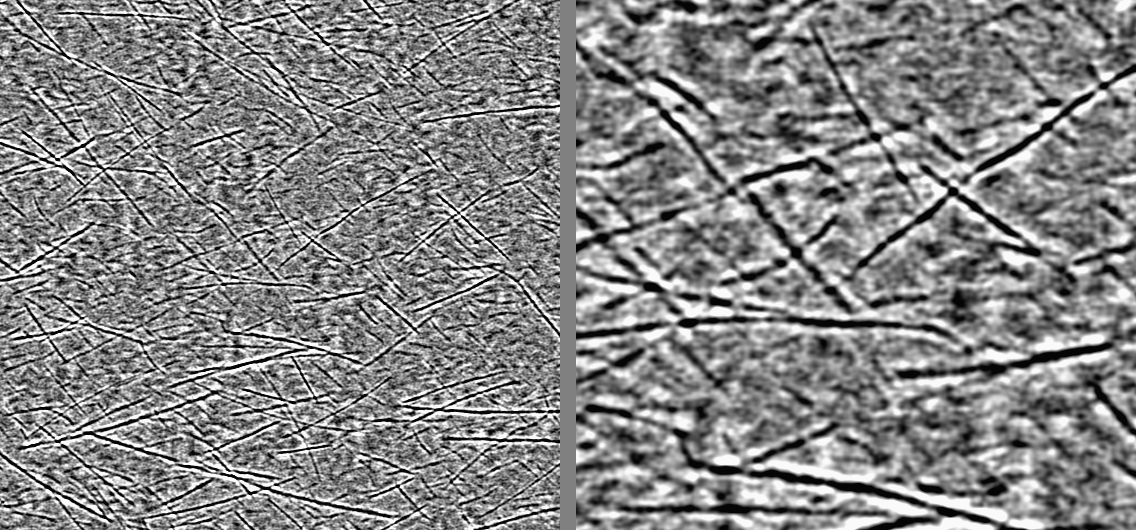
Left, the full canvas; right, a detail of the centre.
Write a WebGL 1 fragment shader that draws this texture map.

```glsl
precision highp float;
// Grey embossed fibre surface: wavy horizontal grain crossed by dark scratches with pale rims.
uniform vec2 u_resolution;

const int LONG_SCRATCHES = 125;
const float MID_GREY = 0.475;
const float SCRATCH_WIDTH = 0.0034;

// Sine-free hash giving two values in 0..1
vec2 hash2(vec2 p) {
  vec3 q = fract(vec3(p.xyx) * vec3(0.1031, 0.1030, 0.0973));
  q += dot(q, q.yzx + 33.33);
  return fract((q.xx + q.yz) * q.zy);
}

float cornerSlope(vec2 cell, vec2 offset, vec2 corner) {
  return dot(hash2(cell + corner + 71.0) * 2.0 - 1.0, offset - corner);
}

// Gradient noise, centred on zero
float noise(vec2 p) {
  vec2 cell = floor(p);
  vec2 f = p - cell;
  vec2 u = f * f * f * (f * (f * 6.0 - 15.0) + 10.0);
  float low = mix(cornerSlope(cell, f, vec2(0.0)), cornerSlope(cell, f, vec2(1.0, 0.0)), u.x);
  float high = mix(cornerSlope(cell, f, vec2(0.0, 1.0)), cornerSlope(cell, f, vec2(1.0)), u.x);
  return mix(low, high, u.y);
}

// Gently bent stroke: dark core, pale rims, tapered ends
float scratch(vec2 p, float angle, float halfLength, float bend, float width) {
  float c = cos(angle);
  float s = sin(angle);
  vec2 q = vec2(c * p.x + s * p.y, c * p.y - s * p.x);
  float d = (q.y - bend * q.x * q.x) / width;
  float taper = 1.0 - smoothstep(0.75 * halfLength, halfLength, abs(q.x));
  return taper * (1.3 * d * d - 1.0) * exp(-0.5 * d * d);
}

// Three families: rising, steeply falling, nearly level
float scratchAngle(float family, float spread) {
  if (family < 0.46) return mix(0.1, 0.68, spread);
  if (family < 0.82) return mix(-0.55, -1.1, spread);
  return mix(-0.4, 0.02, spread);
}

// Long scratches scattered over the whole canvas
float longScratches(vec2 p, float aspect) {
  float sum = 0.0;
  for (int i = 0; i < LONG_SCRATCHES; i++) {
    float id = float(i);
    vec2 centre = hash2(vec2(id, 3.7)) * vec2(aspect + 0.1, 1.1) - 0.05;
    vec2 turn = hash2(vec2(id, 19.3));
    vec2 size = hash2(vec2(id, 41.9));
    vec2 look = hash2(vec2(id, 67.1));
    float angle = scratchAngle(turn.x, turn.y);
    float halfLength = mix(0.05, 0.22, size.x * size.x);
    float strength = mix(0.4, 1.0, look.x) * sqrt(cos(angle));
    float width = SCRATCH_WIDTH * mix(0.75, 1.1, look.y);
    sum += strength * scratch(p - centre, angle, halfLength, (size.y - 0.5) * 1.4, width);
  }
  return sum;
}

// Short strokes, one for each cell of a jittered grid
float shortScratches(vec2 p, float cellSize, float seed) {
  vec2 home = floor(p / cellSize);
  float sum = 0.0;
  for (int y = -1; y <= 1; y++) {
    for (int x = -1; x <= 1; x++) {
      vec2 cell = home + vec2(float(x), float(y));
      vec2 key = cell + seed;
      vec2 centre = (cell + hash2(key)) * cellSize;
      vec2 turn = hash2(key + 13.7);
      vec2 look = hash2(key + 57.3);
      float angle = scratchAngle(turn.x, turn.y) * 0.85;
      float halfLength = cellSize * mix(0.35, 0.95, look.x);
      float bend = (turn.y - 0.5) * 10.0;
      sum += look.y * scratch(p - centre, angle, halfLength, bend, SCRATCH_WIDTH * 0.9);
    }
  }
  return sum;
}

// Ragged streaks, wider than tall, over a finer grit
float grain(vec2 p) {
  float sway = noise(p * vec2(36.0, 18.0)) * 0.012;
  vec2 q = p + vec2(0.0, sway);
  float patchiness = 0.85 + 0.9 * noise(p * 7.0 + 5.0);
  float streaks = noise(q * vec2(48.0, 106.0)) * 0.85 * patchiness;
  float ripples = noise(q * vec2(84.0, 160.0) + 31.0) * 0.52;
  float grit = noise(p * vec2(180.0, 235.0) + 83.0) * 0.48;
  return streaks + ripples + grit;
}

void main() {
  vec2 p = gl_FragCoord.xy / u_resolution.y;
  float aspect = u_resolution.x / u_resolution.y;

  // Slight wander keeps the scratches from being ruler-straight
  vec2 wander = vec2(noise(p * 17.0 + 9.0), noise(p * 21.0 + 47.0)) * 0.0035;
  vec2 w = p + wander;

  float marks = 0.92 * longScratches(w, aspect);
  marks += 0.5 * shortScratches(w, 0.058, 11.0);
  marks += 0.4 * shortScratches(w + 0.02, 0.036, 151.0);

  float shade = MID_GREY + grain(p) + marks;
  gl_FragColor = vec4(vec3(clamp(shade, 0.02, 0.98)), 1.0);
}
```
